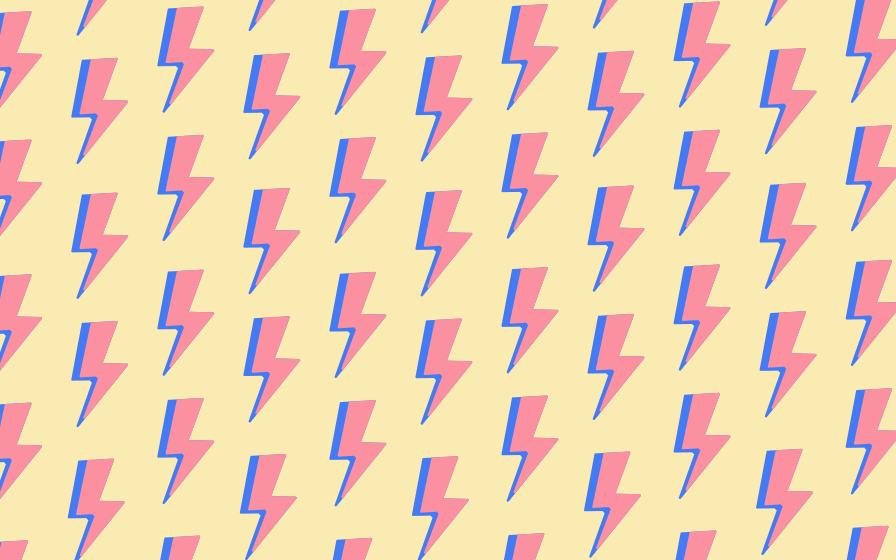
Write a WebGL 1 fragment shader that draws this pattern.

```glsl
precision highp float;
// Staggered columns of pink lightning bolts with blue extruded sides on cream.

uniform vec2 u_resolution;

const float UNITS_HIGH = 480.0;      // design units over the canvas height
const float COLUMN_STEP = 73.75;
const float ROW_STEP = 110.0;
const float CORNER_RADIUS = 1.0;

const vec3 CREAM = vec3(0.98, 0.92, 0.70);
const vec3 PINK = vec3(0.985, 0.565, 0.63);
const vec3 BLUE = vec3(0.27, 0.48, 0.96);

// Signed distance to a closed polygon of eight corners.
float polygonDistance(vec2 p, vec2 corners[8]) {
  float nearest = 1e6;
  float side = 1.0;
  vec2 previous = corners[7];
  for (int i = 0; i < 8; i++) {
    vec2 current = corners[i];
    vec2 edge = previous - current;
    vec2 w = p - current;
    vec2 gap = w - edge * clamp(dot(w, edge) / dot(edge, edge), 0.0, 1.0);
    nearest = min(nearest, dot(gap, gap));
    bool above = p.y >= current.y;
    bool below = p.y < previous.y;
    bool leftward = edge.x * w.y > edge.y * w.x;
    if ((above && below && leftward) || (!above && !below && !leftward)) side = -side;
    previous = current;
  }
  return side * sqrt(nearest);
}

// Bolt with a fixed right side; the other corners set its left side.
float boltDistance(vec2 p, vec2 shoulder, vec2 tip, vec2 crotch, vec2 heel) {
  vec2 corners[8];
  corners[0] = shoulder;
  corners[1] = vec2(29.8, -0.4);
  corners[2] = vec2(16.6, 35.7);
  corners[3] = vec2(38.8, 36.2);
  corners[4] = tip;
  corners[5] = crotch + vec2(0.3, 2.6);
  corners[6] = crotch - vec2(2.2, 0.0);
  corners[7] = heel;
  return polygonDistance(p, corners) - CORNER_RADIUS;
}

float coverage(float dist, float pixel) {
  return clamp(0.5 - dist / pixel, 0.0, 1.0);
}

// Height of the first bolt in a column: alternate columns start higher,
// and the columns rise in pairs and in groups of four.
float columnTop(float column) {
  float group = floor(column / 4.0);
  float secondPair = step(1.5, mod(column, 4.0));
  return 11.0 - 70.0 * mod(column, 2.0) - 4.0 * secondPair - 2.1 * group * group;
}

// Offset of a row, with uneven gaps and a nudged last row.
vec2 rowOffset(float row) {
  float last = step(3.5, row);
  return vec2(-3.0 * last, ROW_STEP * row + 5.5 * floor(row / 2.0) + 2.5 * last);
}

// Position relative to the bolt that owns this point.
vec2 boltSpace(vec2 p) {
  float column = floor((p.x + 17.75) / COLUMN_STEP);
  vec2 start = vec2(column * COLUMN_STEP - 3.75, columnTop(column));
  vec2 local = p - start;
  for (int i = 1; i < 5; i++) {
    vec2 candidate = p - start - rowOffset(float(i));
    if (candidate.y > -8.0) local = candidate;
  }
  return local;
}

void main() {
  float pixel = UNITS_HIGH / u_resolution.y;
  vec2 p = vec2(gl_FragCoord.x, u_resolution.y - gl_FragCoord.y) * pixel;
  vec2 local = boltSpace(p);

  // Blue silhouette first, then the narrower pink face.
  float back = boltDistance(local, vec2(1.0, 1.2), vec2(-3.4, 88.6),
                            vec2(9.6, 48.6), vec2(-7.9, 48.8));
  float face = boltDistance(local, vec2(8.7, 0.8), vec2(2.4, 81.4),
                            vec2(14.8, 45.2), vec2(-0.8, 46.0));

  vec3 color = mix(CREAM, BLUE, coverage(back, pixel));
  color = mix(color, PINK, coverage(face, pixel));
  gl_FragColor = vec4(color, 1.0);
}
```
